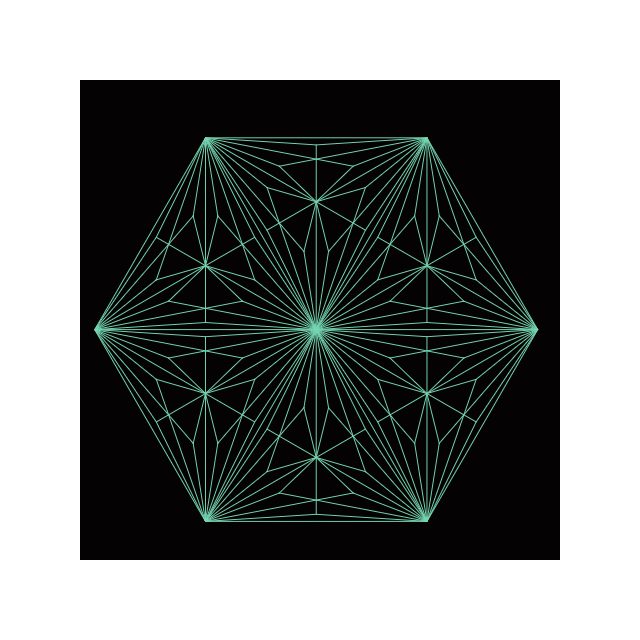
This pattern is drawn by a WebGL 1 fragment shader. Its source:

```glsl
precision highp float;
// A hexagon of six triangles, each split three times at its centroids,
// in thin mint lines on a black square with a white border.
// Two rotational folds and a mirror reduce it to eight line segments.
uniform vec2 u_resolution;

#define HEX_CENTER vec2(0.4941, 0.485)
#define HEX_RADIUS 0.346
#define SQUARE_HALF 0.375
#define LINE_WIDTH 0.0015
#define PAPER vec3(1.0)
#define INK vec3(0.016, 0.008, 0.010)
#define MINT vec3(0.46, 0.84, 0.70)

const float TAU = 6.2831853;

// Rotate p into the sector of an n-fold rosette that is centred on +y.
vec2 foldSector(vec2 p, float n) {
  float sector = TAU / n;
  float angle = mod(atan(p.x, p.y) + 0.5 * sector, sector) - 0.5 * sector;
  return length(p) * vec2(sin(angle), cos(angle));
}

float segmentDistance(vec2 p, vec2 a, vec2 b) {
  vec2 ab = b - a;
  return length(p - a - ab * clamp(dot(p - a, ab) / dot(ab, ab), 0.0, 1.0));
}

// Share of a pixel left uncovered by the line from a to b.
float gap(vec2 p, vec2 a, vec2 b, float pixel) {
  float d = segmentDistance(p, a, b);
  float halfWidth = 0.5 * LINE_WIDTH;
  float outer = clamp(0.5 + (halfWidth - d) / pixel, 0.0, 1.0);
  float inner = clamp(0.5 - (halfWidth + d) / pixel, 0.0, 1.0);
  return 1.0 - (outer - inner);
}

float latticeCoverage(vec2 p, float pixel) {
  float inradius = HEX_RADIUS / (2.0 * sqrt(3.0));

  // Hexagon to triangle, then triangle to half of one centroid wedge.
  vec2 q = foldSector(p, 6.0) - vec2(0.0, 2.0 * inradius);
  q = foldSector(q, 3.0);
  q = vec2(abs(q.x), inradius - q.y);

  // Wedge corners and the centroids of the nested subdivisions.
  vec2 middle = vec2(0.0);
  vec2 corner = vec2(0.5 * HEX_RADIUS, 0.0);
  vec2 apex = vec2(0.0, inradius);
  vec2 centroid = apex / 3.0;
  vec2 lowCentroid = apex / 9.0;
  vec2 sideCentroid = (corner + apex + centroid) / 3.0;

  float clearShare = gap(q, middle, corner, pixel);
  clearShare *= gap(q, corner, apex, pixel);
  clearShare *= gap(q, apex, lowCentroid, pixel);
  clearShare *= gap(q, corner, centroid, pixel);
  clearShare *= gap(q, corner, lowCentroid, pixel);
  clearShare *= gap(q, sideCentroid, corner, pixel);
  clearShare *= gap(q, sideCentroid, apex, pixel);
  clearShare *= gap(q, sideCentroid, centroid, pixel);
  return 1.0 - clearShare;
}

void main() {
  float side = min(u_resolution.x, u_resolution.y);
  float pixel = 1.0 / side;
  vec2 uv = (gl_FragCoord.xy - 0.5 * u_resolution) / side + 0.5;

  // Black square on white paper.
  vec2 edge = abs(uv - 0.5) - SQUARE_HALF;
  float square = clamp(0.5 - max(edge.x, edge.y) / pixel, 0.0, 1.0);
  vec3 color = mix(PAPER, INK, square);

  // Mint line work.
  color = mix(color, MINT, latticeCoverage(uv - HEX_CENTER, pixel));
  gl_FragColor = vec4(color, 1.0);
}
```
